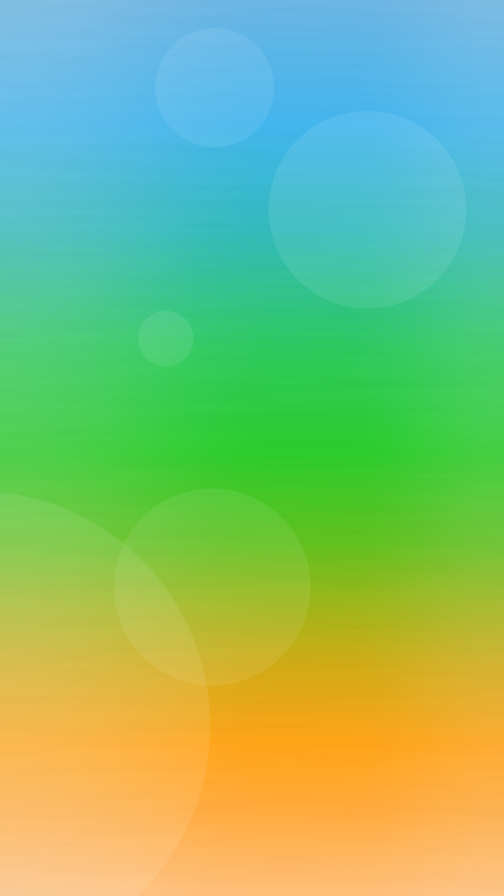
A WebGL 2 fragment shader for this background:

```glsl
#version 300 es
precision highp float;
// Soft vertical gradient from orange through green to sky blue, with pale
// side veils, faint horizontal streaks and translucent discs laid on top.
// Heights are fractions of the canvas; disc radii are fractions of its width.
uniform vec2 u_resolution;
out vec4 fragColor;

// Gradient stops: colour in rgb, height in w.
const int STOP_COUNT = 11;
const vec4 STOPS[STOP_COUNT] = vec4[](
  vec4(1.00, 0.75, 0.48, 0.000),
  vec4(1.00, 0.67, 0.25, 0.090),
  vec4(1.00, 0.64, 0.09, 0.170),
  vec4(0.82, 0.67, 0.09, 0.255),
  vec4(0.62, 0.71, 0.10, 0.325),
  vec4(0.39, 0.75, 0.12, 0.390),
  vec4(0.17, 0.80, 0.17, 0.495),
  vec4(0.18, 0.79, 0.37, 0.610),
  vec4(0.20, 0.73, 0.73, 0.740),
  vec4(0.26, 0.71, 0.93, 0.860),
  vec4(0.42, 0.71, 0.89, 1.000));

// Discs: centre in xy, radius in z, opacity in w.
const int DISC_COUNT = 5;
const vec4 DISCS[DISC_COUNT] = vec4[](
  vec4(0.426, 0.902, 0.118, 0.08),
  vec4(0.729, 0.766, 0.196, 0.09),
  vec4(0.329, 0.622, 0.055, 0.09),
  vec4(0.421, 0.345, 0.195, 0.08),
  vec4(-0.049, 0.190, 0.466, 0.09));

const vec3 VEIL_COLOUR = vec3(0.92, 0.90, 0.88);

float hash(vec2 cell) {
  return fract(sin(dot(cell, vec2(127.1, 311.7))) * 43758.5);
}

float valueNoise(vec2 p) {
  vec2 cell = floor(p);
  vec2 f = smoothstep(0.0, 1.0, fract(p));
  float low = mix(hash(cell), hash(cell + vec2(1.0, 0.0)), f.x);
  float high = mix(hash(cell + vec2(0.0, 1.0)), hash(cell + 1.0), f.x);
  return mix(low, high, f.y);
}

vec3 verticalGradient(float height) {
  vec3 colour = STOPS[0].rgb;
  for (int i = 1; i < STOP_COUNT; i++) {
    float start = STOPS[i - 1].w;
    float blend = clamp((height - start) / (STOPS[i].w - start), 0.0, 1.0);
    colour = mix(colour, STOPS[i].rgb, blend);
  }
  return colour;
}

// Pale haze that grows towards both sides, stronger on the left.
float sideVeil(float x) {
  float left = 1.0 - smoothstep(0.0, 0.55, x);
  float right = smoothstep(0.68, 1.0, x);
  return 0.19 * left + 0.13 * right;
}

float discMask(vec2 offset, float radius, float edge) {
  return 1.0 - smoothstep(-edge, edge, length(offset) - radius);
}

void main() {
  vec2 uv = gl_FragCoord.xy / u_resolution;
  float aspect = u_resolution.y / u_resolution.x;
  float edge = 0.75 / u_resolution.x;

  // Background and side haze
  vec3 colour = verticalGradient(uv.y);
  colour = mix(colour, VEIL_COLOUR, sideVeil(uv.x));

  // Long, thin streaks
  colour += 0.012 * (valueNoise(uv * vec2(7.0, 190.0)) - 0.5);

  // Translucent discs
  for (int i = 0; i < DISC_COUNT; i++) {
    vec4 disc = DISCS[i];
    vec2 offset = (uv - disc.xy) * vec2(1.0, aspect);
    colour = mix(colour, vec3(1.0), disc.w * discMask(offset, disc.z, edge));
  }

  fragColor = vec4(clamp(colour, 0.0, 1.0), 1.0);
}
```
